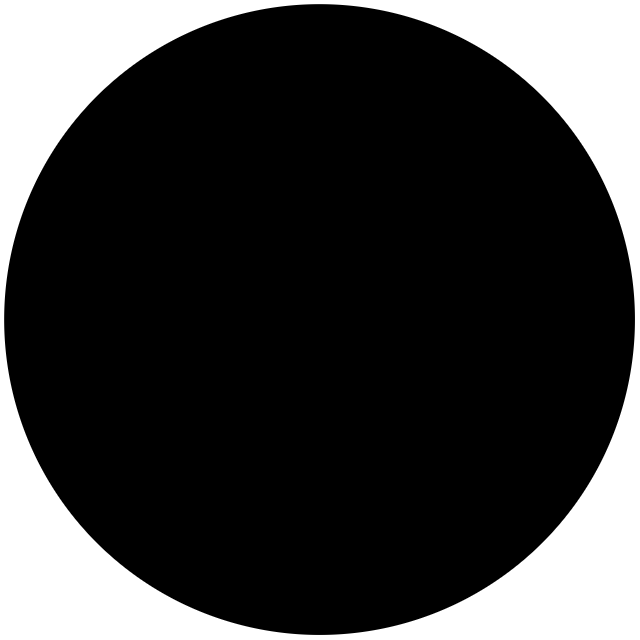
Give the GLSL for this background, as a Shadertoy shader.

```glsl
// A solid black disc that nearly fills a plain white canvas.
// The disc is a signed distance to a circle, blended over the
// background with an edge one pixel wide.

const vec3 BACKGROUND_COLOR = vec3(1.0);
const vec3 DISC_COLOR = vec3(0.0);
const vec2 DISC_CENTER = vec2(0.4993, 0.5007);
const float DISC_RADIUS = 0.4928;

// Signed distance to a circle, negative inside
float circleDistance(vec2 point, vec2 center, float radius) {
    return length(point - center) - radius;
}

void mainImage(out vec4 fragColor, in vec2 fragCoord) {
    // Square canvas units, centered when the aspect ratio differs
    float canvasSize = min(iResolution.x, iResolution.y);
    vec2 point = (fragCoord - 0.5 * iResolution.xy) / canvasSize + 0.5;
    float pixel = 1.0 / canvasSize;

    // Antialiased disc coverage
    float edge = circleDistance(point, DISC_CENTER, DISC_RADIUS);
    float coverage = clamp(0.5 - edge / pixel, 0.0, 1.0);

    fragColor = vec4(mix(BACKGROUND_COLOR, DISC_COLOR, coverage), 1.0);
}
```
